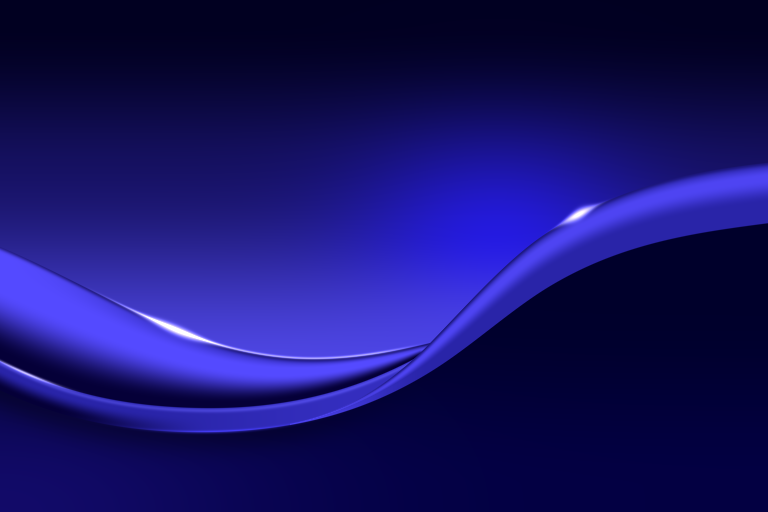
Reproduce this background procedurally as a Shadertoy shader.

```glsl
// Glossy blue ribbons sweeping in a wave over a dark, softly glowing backdrop

// Cubic curve height at x, from point a to point b with the given end slopes
float arc(float x, vec2 a, vec2 b, vec2 slope) {
    float w = b.x - a.x;
    float t = clamp((x - a.x) / w, 0.0, 1.0);
    return mix(a.y, b.y, t * t * (3.0 - 2.0 * t))
         + w * t * (1.0 - t) * (slope.x * (1.0 - t) - slope.y * t);
}

// Upper edge of the broad left ribbon
float leftTop(float x) {
    if (x < 0.352) return arc(x, vec2(0, 0.518), vec2(0.352, 0.352), vec2(-0.42, -0.40));
    if (x < 0.605) return arc(x, vec2(0.352, 0.352), vec2(0.605, 0.299), vec2(-0.40, -0.01));
    return arc(x, vec2(0.605, 0.299), vec2(0.84, 0.330), vec2(-0.01, 0.24));
}

// Fold between the left ribbon and the band beneath it
float fold(float x) {
    if (x < 0.4) return arc(x, vec2(0, 0.295), vec2(0.4, 0.203), vec2(-0.52, -0.01));
    return arc(x, vec2(0.4, 0.203), vec2(0.82, 0.305), vec2(-0.01, 0.55));
}

// Upper edge of the rising right ribbon
float crest(float x) {
    if (x < 0.566) return -1.0;
    if (x < 0.84) return arc(x, vec2(0.566, 0.172), vec2(0.84, 0.330), vec2(0.20, 1.03));
    if (x < 1.074) return arc(x, vec2(0.84, 0.330), vec2(1.074, 0.549), vec2(1.03, 0.63));
    return arc(x, vec2(1.074, 0.549), vec2(1.5, 0.682), vec2(0.63, 0.11));
}

// Lower edge shared by all ribbons
float base(float x) {
    if (x < 0.39) return arc(x, vec2(0, 0.238), vec2(0.39, 0.156), vec2(-0.48, 0));
    if (x < 0.879) return arc(x, vec2(0.39, 0.156), vec2(0.879, 0.299), vec2(0, 0.70));
    if (x < 1.074) return arc(x, vec2(0.879, 0.299), vec2(1.074, 0.441), vec2(0.70, 0.60));
    return arc(x, vec2(1.074, 0.441), vec2(1.5, 0.564), vec2(0.60, 0.13));
}

// Soft bump of height one
float bump(float d, float width) {
    return exp(-d * d / (width * width));
}

void mainImage(out vec4 fragColor, in vec2 fragCoord) {
    vec2 p = fragCoord / iResolution.xy * vec2(1.5, 1.0);
    float px = 0.8 / iResolution.y;
    float top = leftTop(p.x), mid = fold(p.x), rim = crest(p.x), low = base(p.x);
    vec3 bright = vec3(0.33, 0.29, 1.0), body = vec3(0.16, 0.14, 0.66);
    vec3 shade = vec3(0.02, 0.0, 0.22);

    // Backdrop: vertical gradient with a vivid glow
    float depth = 1.0 - p.y;
    vec3 col = mix(vec3(0.005, 0.0, 0.13), vec3(0.09, 0.07, 0.40), smoothstep(0.05, 0.38, depth));
    col = mix(col, vec3(0.31, 0.28, 0.90), smoothstep(0.32, 0.74, depth));
    vec2 g = (p - vec2(0.97, 0.52)) / vec2(0.27, 0.20);
    vec3 glow = mix(vec3(0.14, 0.10, 0.92), vec3(0.29, 0.25, 0.97), smoothstep(0.45, 0.65, depth));
    col = mix(col, glow, 0.9 * exp(-dot(g, g)));

    // Left ribbon: bright above, sinking into shadow at the fold
    float t = (p.y - mid) / max(top - mid, 0.004);
    vec3 silk = mix(shade, bright, smoothstep(0.08, 0.62, t));
    silk = mix(silk, body, 0.7 * smoothstep(0.75, 1.0, t) * smoothstep(0.0, 0.45, p.x));
    silk = mix(silk, shade, 0.6 * bump(p.y - top, 0.006));
    col = mix(col, silk, smoothstep(-px, px, top - p.y));

    // Lower band: lit along the fold, dark along its left underside
    float b = (p.y - low) / max(mid - low, 0.004);
    vec3 band = mix(body, bright, 0.25 * smoothstep(0.25, 0.7, p.x));
    float underside = 1.0 - smoothstep(0.1, 0.7, b);
    band = mix(band, shade, underside * (1.0 - smoothstep(0.1, 0.42, p.x)));
    band += 0.15 * vec3(0.7, 0.7, 1.0) * bump(p.y - mid + 0.005, 0.004);
    col = mix(col, band, smoothstep(-px, px, mid - p.y));

    // Right ribbon: thin dark rim, bright shoulder and flat body
    float r = (p.y - low) / max(rim - low, 0.004);
    float shoulder = smoothstep(0.35, 0.72, r) * (1.0 - 0.85 * smoothstep(0.78, 1.0, r));
    float tip = 1.0 - smoothstep(0.6, 0.85, p.x);
    vec3 sweep = mix(body, bright, max(0.85 * shoulder, 0.7 * tip));
    sweep = mix(sweep, shade, 0.45 * bump(p.y - rim, 0.006) * (1.0 - tip));
    col = mix(col, sweep, smoothstep(-px, px, rim - p.y));

    // Floor: near black, warmer toward the lower left
    vec3 ground = mix(vec3(0.01, 0.0, 0.26), vec3(0.0, 0.0, 0.17), smoothstep(0.05, 0.40, p.y));
    vec2 c = p / vec2(0.55, 0.28);
    ground += vec3(0.06, 0.04, 0.15) * exp(-dot(c, c));
    ground *= 1.0 - 0.3 * bump(p.y - low, 0.04) * (1.0 - smoothstep(0.5, 0.9, p.x));
    col = mix(col, ground, smoothstep(-px, px, low - p.y));
    col += 0.35 * bright * bump(p.y - low, 0.003) * bump(p.x - 0.43, 0.13);

    // Fine light lines and white glints along the edges
    vec3 white = vec3(0.9, 0.88, 1.0);
    float line = smoothstep(0.15, 0.35, p.x) * (1.0 - smoothstep(0.72, 0.84, p.x));
    col += 0.45 * white * line * bump(p.y - top - 0.001, 0.0025);
    float flare = bump(p.x - 0.345, 0.07);
    col += 1.1 * white * flare * bump(p.y - top, 0.002 + 0.006 * flare);
    flare = bump(p.x - 1.13, 0.032);
    col += 1.1 * white * flare * bump(p.y - rim, 0.002 + 0.007 * flare);
    col += 0.75 * white * bump(p.x - 0.05, 0.06) * bump(p.y - mid, 0.003);

    fragColor = vec4(min(col, 1.0), 1.0);
}
```
